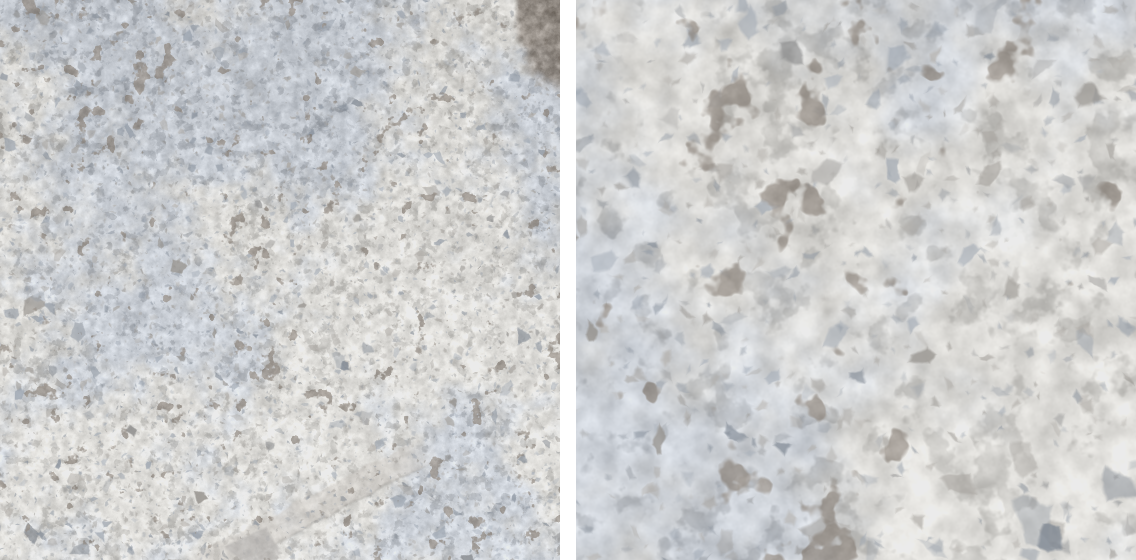
Left: the whole. Right: its middle third, enlarged.
Give the GLSL for this texture, as a WebGL 2 fragment shader.

```glsl
#version 300 es
precision highp float;
// Weathered pale concrete: cloudy warm and cool plaster, fine mottling,
// angular stone chips scattered on jittered grids, brown stains from
// thresholded noise, and a shallow diagonal trowel band.

uniform vec2 u_resolution;
out vec4 fragColor;

const vec3 WARM_PLASTER = vec3(0.873, 0.868, 0.853);
const vec3 COOL_PLASTER = vec3(0.785, 0.805, 0.833);
const vec3 WARM_CHIP = vec3(0.64, 0.625, 0.605);
const vec3 COOL_CHIP = vec3(0.57, 0.605, 0.65);
const vec3 STAIN = vec3(0.57, 0.54, 0.51);
const vec3 BAND = vec3(0.80, 0.785, 0.765);
const vec3 SLAB = vec3(0.73, 0.72, 0.71);
const float EDGE_SOFTNESS = 0.0011;
const float MOTTLE = 0.24;
const vec2 BAND_CENTRE = vec2(0.60, 0.112);
const vec2 BAND_DIRECTION = vec2(0.889, 0.458);
const vec2 CORNER = vec2(1.02, 0.99);
// Stained regions: centre, radius, strength
const vec4 STAIN_REGIONS[6] = vec4[6](
    vec4(0.20, 0.88, 0.13, 1.0), vec4(0.44, 0.62, 0.06, 1.1),
    vec4(0.09, 0.32, 0.11, 0.6), vec4(1.00, 0.42, 0.07, 1.6),
    vec4(0.46, 0.33, 0.12, 0.5), vec4(0.07, 0.97, 0.08, 0.8));

vec2 hash2(vec2 p) {
    vec3 q = fract(p.xyx * vec3(0.1031, 0.1030, 0.0973));
    q += dot(q, q.yzx + 33.33);
    return fract((q.xx + q.yz) * q.zy);
}

float noise(vec2 p) {
    vec2 i = floor(p), f = fract(p);
    f = f * f * (3.0 - 2.0 * f);
    return mix(mix(hash2(i).x, hash2(i + vec2(1, 0)).x, f.x),
               mix(hash2(i + vec2(0, 1)).x, hash2(i + vec2(1, 1)).x, f.x), f.y);
}

float fbm(vec2 p) {
    float sum = 0.0, amplitude = 0.533;
    for (int i = 0; i < 4; i++) {
        sum += amplitude * noise(p);
        p = mat2(1.6, 1.2, -1.2, 1.6) * p + 7.3;
        amplitude *= 0.5;
    }
    return sum;
}

// Irregular convex five-sided shape
float polygonDistance(vec2 p, float size, vec2 seed) {
    float d = -size;
    for (int i = 0; i < 5; i++) {
        vec2 h = hash2(seed + float(i) * 3.7);
        float angle = (float(i) + 0.8 * h.x + seed.x) * 1.2566;
        d = max(d, dot(p, vec2(cos(angle), sin(angle))) - size * mix(0.4, 1.0, h.y));
    }
    return d;
}

float cover(float d, float softness) {
    return 1.0 - smoothstep(-softness, softness, d);
}

// One scattered layer; size runs from size.x to size.y
vec3 addChips(vec3 color, vec2 p, float grid, float density, vec2 size, float opacity) {
    float softness = EDGE_SOFTNESS + 0.5 / u_resolution.y;
    for (int k = 0; k < 9; k++) {
        vec2 cell = floor(p * grid) + vec2(k % 3 - 1, k / 3 - 1);
        vec2 seed = cell + grid * 1.37;
        vec2 place = hash2(seed), kind = hash2(seed + 41.7), tone = hash2(seed + 83.1);
        if (kind.x > density) continue;
        vec2 q = p - (cell + place) / grid;
        float turn = 6.2832 * tone.y;
        q = mat2(cos(turn), sin(turn), -sin(turn), cos(turn)) * q;
        q.y *= mix(1.0, 1.9, place.x);
        float d = polygonDistance(q, mix(size.x, size.y, kind.y * kind.y), seed);
        vec3 tint = mix(WARM_CHIP, COOL_CHIP, smoothstep(0.3, 0.7, tone.x));
        tint += 0.16 * (tone.y - 0.55);
        color = mix(color, tint, opacity * mix(0.4, 1.0, place.y) * cover(d, softness));
    }
    return color;
}

void main() {
    vec2 p = gl_FragCoord.xy / u_resolution;
    float fine = fbm(p * 85.0), medium = fbm(p * 32.0 + 19.0);
    vec2 warped = p + 0.006 * (vec2(fine, fbm(p * 85.0 + 50.0)) - 0.5);

    // Cloudy plaster with fine mottling
    float cloud = fbm(p * 5.0 + 3.0) + 0.35 * (medium - 0.5) + 0.12 * (p.y - 0.5);
    vec3 color = mix(WARM_PLASTER, COOL_PLASTER, smoothstep(0.34, 0.66, cloud));
    color += MOTTLE * (fine - 0.5) + 0.12 * (medium - 0.5) + 0.045 * (0.5 - p.y);
    color -= 0.10 * smoothstep(0.58, 0.72, fbm(p * 62.0 + 90.0));

    // Diagonal trowel band with worn edges and a broken slab at its foot
    vec2 b = p - BAND_CENTRE;
    vec2 local = vec2(dot(b, BAND_DIRECTION), dot(b, vec2(-BAND_DIRECTION.y, BAND_DIRECTION.x)));
    local.y += 0.012 * (medium - 0.5);
    float reach = cover(abs(local.x + 0.05) - 0.22, 0.03);
    color = mix(color, BAND + 0.1 * (fine - 0.5), 0.6 * reach * cover(abs(local.y) - 0.024, 0.003));
    color -= 0.07 * reach * exp(-pow((local.y + 0.024) / 0.003, 2.0));

    // Stone chips, from grit to pebbles
    color = addChips(color, warped, 95.0, 0.45, vec2(0.0015, 0.0055), 0.55);
    color = addChips(color, warped, 44.0, 0.42, vec2(0.003, 0.011), 0.65);
    color = addChips(color, warped, 17.0, 0.38, vec2(0.007, 0.021), 0.8);
    float slab = polygonDistance(warped - vec2(0.46, 0.02), 0.06, vec2(2.0, 5.0));
    color = mix(color, SLAB + 0.1 * (fine - 0.5), 0.75 * cover(slab, 0.003));

    // Ragged brown stains
    float region = 0.0;
    for (int i = 0; i < 6; i++) {
        vec2 offset = (p - STAIN_REGIONS[i].xy) / STAIN_REGIONS[i].z;
        region += STAIN_REGIONS[i].w * exp(-dot(offset, offset));
    }
    float stain = smoothstep(0.0, 0.07, fbm(p * 40.0 + 31.0) - 0.72 + 0.13 * region);
    color = mix(color, STAIN + 0.2 * (fine - 0.5), 0.75 * stain);

    // Rough dark corner
    float corner = length((p - CORNER) / vec2(0.10, 0.16)) + 0.25 * (medium - 0.5);
    color = mix(color, STAIN + 0.4 * (fine - 0.5), 0.9 * cover(corner - 0.98, 0.12));

    fragColor = vec4(clamp(color, 0.0, 0.92), 1.0);
}
```
